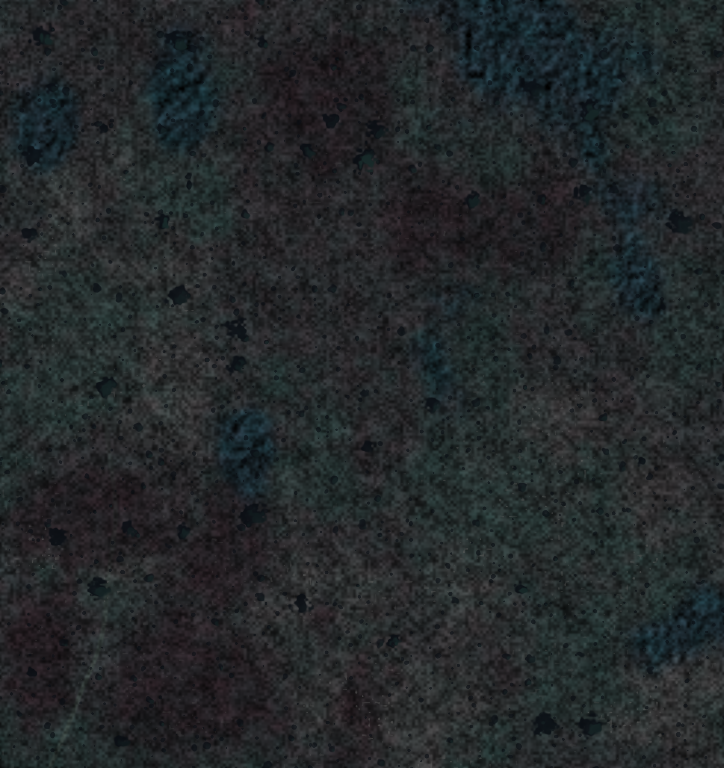
Write a Shadertoy shader that draws this texture.

```glsl
const vec3 SOIL   = vec3(0.152, 0.156, 0.165);
const vec3 MOSS   = vec3(0.128, 0.178, 0.174);
const vec3 EARTH  = vec3(0.200, 0.208, 0.207);
const vec3 HEATH  = vec3(0.122, 0.098, 0.114);
const vec3 CANOPY = vec3(0.078, 0.142, 0.170);
const vec3 SHADOW = vec3(0.035, 0.052, 0.075);
const vec3 LEAF   = vec3(0.110, 0.200, 0.190);
const vec3 STONE  = vec3(0.370, 0.370, 0.365);
const vec3 TRACK  = vec3(0.200, 0.235, 0.220);

const float GRAIN = 0.95;          // strength of the fine texture
const float PATCH_RAGGED = 2.0;    // how torn the patch borders are
const vec2 LIGHT = vec2(0.6, -0.5);

// Patches: centre xy, radii zw
const vec4 WOODS[7] = vec4[7](
    vec4(0.69, 0.92, 0.14, 0.14), vec4(0.235, 0.89, 0.06, 0.11),
    vec4(0.57, 0.53, 0.05, 0.08), vec4(0.82, 0.66, 0.06, 0.11),
    vec4(0.90, 0.17, 0.08, 0.06), vec4(0.33, 0.41, 0.04, 0.05),
    vec4(0.06, 0.82, 0.04, 0.09));
const vec4 HEATHS[7] = vec4[7](
    vec4(0.27, 0.08, 0.21, 0.12), vec4(0.08, 0.32, 0.16, 0.06),
    vec4(0.64, 0.72, 0.15, 0.08), vec4(0.42, 0.20, 0.03, 0.11),
    vec4(0.03, 0.13, 0.08, 0.15), vec4(0.30, 0.30, 0.05, 0.10),
    vec4(0.42, 0.87, 0.13, 0.12));
const vec4 BARE[7] = vec4[7](
    vec4(0.13, 0.60, 0.20, 0.20), vec4(0.22, 0.50, 0.12, 0.12),
    vec4(0.75, 0.30, 0.30, 0.18), vec4(0.55, 0.10, 0.20, 0.17),
    vec4(0.90, 0.08, 0.16, 0.10), vec4(0.12, 0.27, 0.14, 0.05),
    vec4(0.40, 0.25, 0.10, 0.13));

float hash(vec2 p) {
    return fract(sin(dot(p, vec2(127.1, 311.7))) * 43758.5453);
}

float noise(vec2 p) {
    vec2 i = floor(p), f = fract(p);
    f = f * f * (3.0 - 2.0 * f);
    return mix(mix(hash(i), hash(i + vec2(1, 0)), f.x),
               mix(hash(i + vec2(0, 1)), hash(i + vec2(1, 1)), f.x), f.y);
}

float fbm(vec2 p) {
    float sum = 0.0, amp = 0.5;
    for (int i = 0; i < 5; i++) {
        sum += amp * noise(p);
        p = mat2(1.6, 1.2, -1.2, 1.6) * p + 7.3;
        amp *= 0.5;
    }
    return sum;
}

// Soft cover of a set of ragged elliptical patches
float cover(vec4 patches[7], vec2 p, float ragged) {
    float inside = -1.0;
    for (int i = 0; i < 7; i++)
        inside = max(inside, 1.0 - length((p - patches[i].xy) / patches[i].zw));
    return smoothstep(-0.15, 0.65, inside + ragged);
}

// Scattered round bushes: x = dark crown, y = lit side
vec2 bushes(vec2 p, float scale, float chance, float size) {
    vec2 q = p * scale, cell = floor(q), result = vec2(0.0);
    float wobble = 0.9 * (noise(p * 130.0) - 0.5) + 0.6 * (noise(p * 260.0) - 0.5);
    for (int y = -1; y <= 1; y++)
    for (int x = -1; x <= 1; x++) {
        vec2 id = cell + vec2(x, y);
        float present = step(hash(id + scale), chance);
        vec2 centre = id + 0.15 + 0.7 * vec2(hash(id + 3.1), hash(id + 8.7));
        float radius = size * mix(0.35, 1.0, hash(id + 5.9));
        vec2 d = (q - centre) / radius;
        float crown = 1.0 - smoothstep(0.65, 1.15, length(d) + wobble);
        float lit = 1.0 - smoothstep(0.2, 0.8, length(d - LIGHT * 0.7) + wobble);
        result = max(result, present * vec2(crown, lit * hash(id + 1.3)));
    }
    return result;
}

void mainImage(out vec4 fragColor, in vec2 fragCoord) {
    vec2 p = fragCoord / iResolution.y;
    float ragged = PATCH_RAGGED * (fbm(p * 13.0) - 0.5);
    float streaks = PATCH_RAGGED * (fbm(p * vec2(22.0, 9.0) + 4.0) - 0.5);

    // Ground cover
    float bare = cover(BARE, p, ragged);
    float heath = cover(HEATHS, p, streaks);
    float woods = cover(WOODS, p, -ragged);
    vec3 color = mix(SOIL, EARTH, 0.75 * bare);
    float moss = smoothstep(0.40, 0.62, fbm(p * 8.0 + 21.0));
    color = mix(color, MOSS, 0.75 * moss);
    color = mix(color, HEATH, 0.75 * heath);
    color = mix(color, CANOPY, 0.85 * woods);
    color += (noise(p * 55.0 + 9.0) - 0.5) * vec3(-0.022, 0.014, 0.008);

    // Worn track
    float trackX = 0.145 - 0.7 * (p.y - 0.33) * (p.y - 0.33);
    trackX += 0.012 * (noise(vec2(p.y * 12.0, 2.0)) - 0.5);
    float track = 1.0 - smoothstep(0.001, 0.005, abs(p.x - trackX));
    track *= 1.0 - smoothstep(0.5, 0.6, p.y);
    color = mix(color, TRACK, track * mix(0.65, 0.25, smoothstep(0.15, 0.3, p.y)));

    // Fine grain and canopy relief
    float grain = 0.75 * (noise(p * 260.0) - 0.5) + 0.50 * (noise(p * 125.0) - 0.5)
                + 0.35 * (noise(p * 48.0) - 0.5);
    vec2 leaves = p * 115.0;
    float relief = noise(leaves) - noise(leaves + LIGHT);
    color *= 1.0 + GRAIN * grain + 0.9 * woods * relief;

    // Pale stones
    float stones = smoothstep(0.80, 0.98, noise(p * 235.0 + 40.0));
    stones *= smoothstep(0.42, 0.65, fbm(p * 18.0 + 60.0));
    color = mix(color, STONE, stones * mix(0.22, 0.55, bare) * (1.0 - 0.7 * woods));

    // Bushes, large to small
    vec2 large = bushes(p, 11.0, 0.34, 0.17);
    vec2 small = bushes(p + 2.3, 32.0, 0.22 + 0.25 * woods, 0.19);
    vec2 tiny = bushes(p + 5.1, 75.0, 0.24, 0.24);
    float crown = max(max(0.85 * large.x, 0.7 * small.x), 0.6 * tiny.x);
    color = mix(color, SHADOW, crown);
    color = mix(color, LEAF, 0.75 * max(large.y, 0.6 * small.y));

    fragColor = vec4(clamp(color, 0.0, 1.0), 1.0);
}
```
